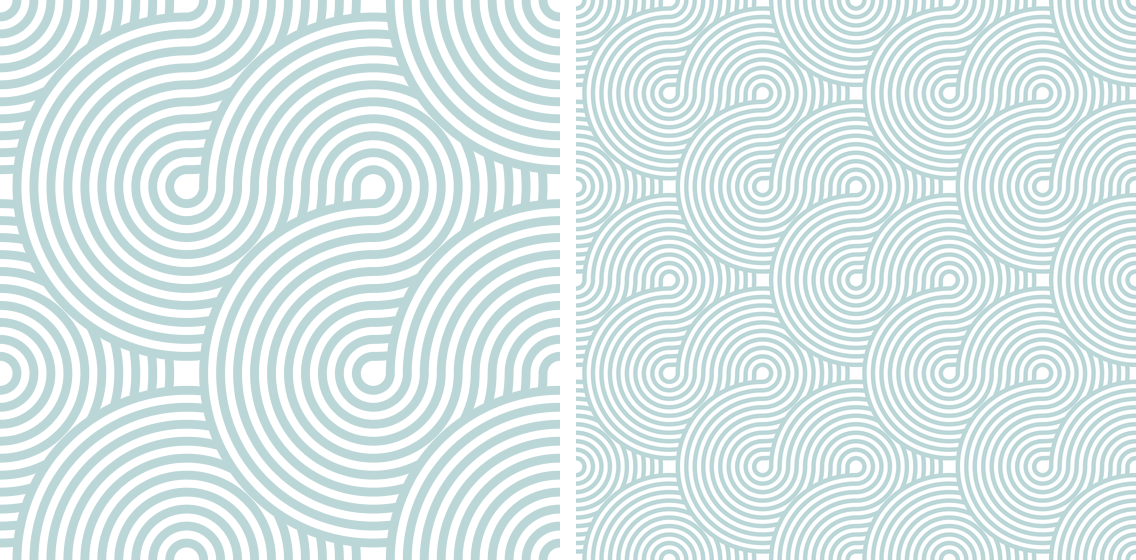
Left: one tile. Right: repeated 2 by 2.
A Shadertoy shader for this pattern:

```glsl
const float CELLS = 3.0;          // cells across and down
const float SPACING = 11.0;       // ring spacings per cell side
const float LAST_RING = 10.0;     // rings around each centre
const float HALF_LINE = 0.262;    // half line width, in ring spacings
const vec3 LINE_COLOR = vec3(0.729, 0.839, 0.843);
const vec3 GROUND_COLOR = vec3(1.0);

// Line coverage of evenly spaced rings at radius r
float rings(float r, float pixel) {
    float nearest = clamp(floor(r + 0.5), 1.0, LAST_RING);
    float edge = abs(r - nearest) - HALF_LINE;
    return 1.0 - smoothstep(-0.7 * pixel, 0.7 * pixel, edge);
}

void mainImage(out vec4 fragColor, in vec2 fragCoord) {
    vec2 grid = fragCoord / iResolution.xy * CELLS;
    vec2 cell = floor(grid);
    vec2 local = fract(grid);
    float pixel = CELLS * SPACING / min(iResolution.x, iResolution.y);

    // Every third diagonal of cells is flipped vertically
    float diagonal = mod(cell.x + cell.y, 3.0);
    if (abs(diagonal - 1.0) < 0.5) local.y = 1.0 - local.y;

    // The front fan hides the one spreading from the opposite corner
    float frontRadius = SPACING * length(local - vec2(1.0, 0.0));
    float backRadius = SPACING * length(local - vec2(0.0, 1.0));
    float front = rings(frontRadius, pixel);
    float back = rings(backRadius, pixel) * step(LAST_RING, frontRadius);

    vec3 color = mix(GROUND_COLOR, LINE_COLOR, max(front, back));
    fragColor = vec4(color, 1.0);
}
```
